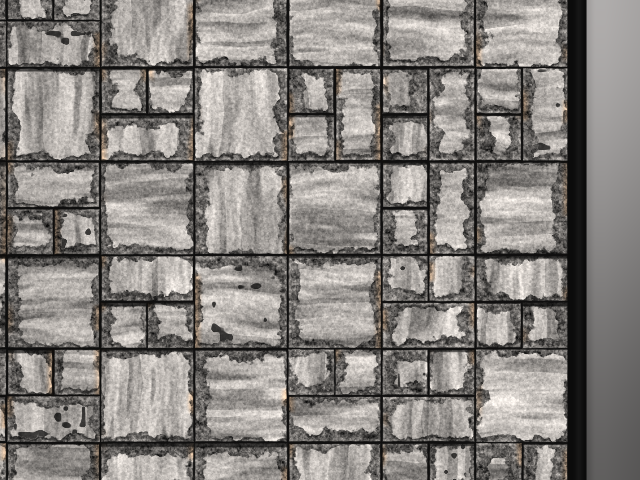
This texture is drawn by a Shadertoy shader. Its source:

```glsl
// Wall of split stone tiles beside a black post and a plain grey wall.
// A square grid is cut into whole, half and quarter tiles; each has a pale
// streaked face with a ragged outline inside a dark chiselled margin.

float hash(vec2 p) {
    vec3 q = fract(p.xyx * 0.1031);
    q += dot(q, q.yzx + 33.33);
    return fract((q.x + q.y) * q.z);
}

float noise(vec2 p) {
    vec2 i = floor(p), f = fract(p);
    f = f * f * (3.0 - 2.0 * f);
    return mix(mix(hash(i), hash(i + vec2(1, 0)), f.x),
               mix(hash(i + vec2(0, 1)), hash(i + vec2(1, 1)), f.x), f.y);
}

float fbm(vec2 p) {
    float sum = 0.0, amp = 0.53;
    for (int i = 0; i < 4; i++) {
        sum += amp * noise(p);
        p = mat2(1.6, 1.2, -1.2, 1.6) * p + 7.3;
        amp *= 0.5;
    }
    return sum;
}

// Layered noise that keeps its stretch along x
float streaks(vec2 p) {
    return 0.5 * noise(p * vec2(1.0, 9.0)) + 0.3 * noise(p * vec2(2.0, 23.0) + 5.0)
         + 0.2 * noise(p * vec2(5.0, 48.0) + 11.0);
}

// Lower corner and size of the tile under p, within its grid cell
void findTile(vec2 cell, vec2 f, out vec2 corner, out vec2 size) {
    corner = vec2(0);
    size = vec2(1);
    float checker = mod(cell.x + cell.y, 2.0);
    if (hash(cell + 71.0) < mix(0.2, 0.7, checker)) return;
    vec2 quadrant = step(0.5, f);
    float side = step(0.5, hash(cell + 13.0));
    bool tall = hash(cell + 37.0) > 0.5;
    bool slab = (tall ? quadrant.x : quadrant.y) == side;
    size = slab ? (tall ? vec2(0.5, 1) : vec2(1, 0.5)) : vec2(0.5);
    corner = quadrant * 0.5 * vec2(slab && !tall ? 0.0 : 1.0, slab && tall ? 0.0 : 1.0);
}

vec3 stoneWall(vec2 p) {
    vec2 cell = floor(p), corner, size;
    findTile(cell, fract(p), corner, size);
    vec2 u = fract(p) - corner;
    vec2 id = (cell + corner) * 2.0 + 50.0;
    vec2 q = p + 20.0 + 9.0 * hash(id);

    // Ragged outline of the pale face, positive inside
    vec2 low = 0.035 + vec2(0.13, 0.08) * vec2(hash(id + 3.1), hash(id + 5.7));
    vec2 high = 0.02 + vec2(0.13, 0.11) * vec2(hash(id + 8.3), hash(id + 11.9));
    vec2 middle = 0.5 * (low + size - high);
    vec2 box = abs(u - middle) - 0.5 * (size - high - low);
    float face = -length(max(box, 0.0)) - min(max(box.x, box.y), 0.0);
    face += 0.20 * (fbm(q * 6.0) - 0.5) + 0.07 * (fbm(q * 21.0 + 4.0) - 0.5);
    float faceMask = smoothstep(-0.012, 0.014, face);

    // Sediment streaks run across or down each tile
    vec2 along = hash(id + 17.0) > 0.5 ? q.yx : q;
    along.y += 0.10 * noise(along * vec2(1.5, 2.0)) + 0.03 * noise(along * 6.0);
    float layer = streaks(along * vec2(1.4, 1.0)) - 0.5;
    float grain = fbm(q * 38.0) - 0.5;
    float speck = noise(q * 72.0) - 0.5;

    float pale = 0.735 + 0.07 * (hash(id + 23.0) - 0.5)
               + 0.52 * layer + 0.28 * grain + 0.11 * speck;
    pale -= 0.16 * smoothstep(0.58, 0.72, noise(along * vec2(1.2, 13.0) + 31.0));

    // Chiselled margin lit from above
    float relief = fbm(q * 13.0) - fbm(q * 13.0 + vec2(0.1, 0.4));
    float rough = 0.40 + 0.5 * relief + 0.28 * layer + 0.46 * grain + 0.22 * speck;
    rough += 0.10 * (noise(q * 4.0) - 0.5);

    // Broken lip, darkest under the lower edge of the face
    float under = smoothstep(0.02, -0.04, u.y - low.y);
    float lip = smoothstep(-0.06, -0.008, face) * (1.0 - faceMask);
    rough *= 1.0 - lip * mix(0.22, 0.6, under);
    float value = mix(rough, pale, faceMask);

    // A few pits in some faces
    float pits = smoothstep(0.80, 0.86, noise(q * 11.0)) * step(0.86, hash(id + 29.0));
    value *= 1.0 - 0.7 * pits * faceMask;

    // Joints, worn rims and the shadow of the tile above
    vec2 gap = min(u, size - u);
    float edge = min(gap.x, gap.y) + 0.006 * (noise(q * 18.0) - 0.5);
    float width = 0.004 + 0.010 * hash(id + 41.0);
    value += 0.13 * hash(id + 43.0) * smoothstep(0.022, 0.0, abs(edge - width - 0.018));
    float shadow = 0.05 * pow(hash(id + 47.0), 2.0);
    value *= mix(0.35, 1.0, smoothstep(shadow - 0.01, shadow + 0.012, size.y - u.y));
    value = mix(0.06, value, smoothstep(width - 0.005, width + 0.010, edge));

    vec3 color = max(value, 0.045) * vec3(1.0, 0.973, 0.947);
    float rust = smoothstep(0.62, 0.8, noise(q * 3.0)) * smoothstep(0.10, 0.02, gap.x);
    return color * mix(vec3(1), vec3(1.06, 0.94, 0.82), rust);
}

void mainImage(out vec4 fragColor, in vec2 fragCoord) {
    vec2 uv = fragCoord / iResolution.y;
    float soft = 1.0 / iResolution.y;
    vec3 color = stoneWall((uv - vec2(0.0139, 0.0781)) / 0.1953);
    color *= 0.94 + 0.08 * smoothstep(0.0, 0.35, uv.x);

    // Black post with a faint sheen
    float sheen = smoothstep(0.012, 0.0, abs(uv.x - 1.206));
    vec3 post = vec3(0.045 + 0.04 * sheen);
    color = mix(color, post, smoothstep(-soft, soft, uv.x - 1.182));

    // Plain wall, lit from the top
    float shade = mix(0.37, 0.69, smoothstep(-0.1, 1.05, uv.y));
    shade -= 0.5 * max(uv.x - 1.26, 0.0) + 0.06 * smoothstep(0.02, 0.0, uv.x - 1.222);
    vec3 plaster = shade * vec3(1.0, 0.985, 0.98);
    color = mix(color, plaster, smoothstep(-soft, soft, uv.x - 1.222));

    fragColor = vec4(clamp(color, 0.0, 1.0), 1.0);
}
```
